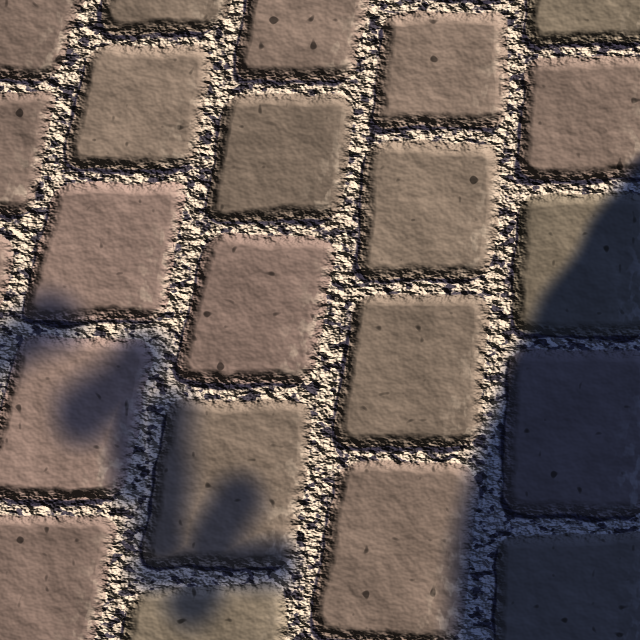
Reproduce this texture procedurally as a three.js fragment shader.

```glsl
// Staggered cobblestones in sandy mortar, raked by low sun and crossed by soft shadows.
varying vec2 vUv;

const vec3 STONE_WARM = vec3(0.53, 0.44, 0.395);
const vec3 STONE_OLIVE = vec3(0.49, 0.435, 0.365);
const vec3 MORTAR = vec3(0.74, 0.66, 0.575);
const vec3 CREVICE = vec3(0.12, 0.11, 0.16);
const vec3 SHADE_TINT = vec3(0.27, 0.35, 0.56);
const vec2 SUN = vec2(0.64, -0.77); // towards the light, y runs down

struct Stone {
  float dist;  // signed distance to the rim
  vec2 local;  // position inside the stone, about -1 to 1
  vec2 id;     // column and row
};

vec2 hash2(vec2 p) {
  vec3 q = fract(vec3(p.xyx) * vec3(0.1031, 0.1030, 0.0973));
  q += dot(q, q.yzx + 33.33);
  return fract((q.xx + q.yz) * q.zy);
}

float cornerSlope(vec2 cell, vec2 f, vec2 corner) {
  float a = 6.28318 * hash2(cell + corner).x;
  return dot(vec2(cos(a), sin(a)), f - corner);
}

float gradientNoise(vec2 p) {
  vec2 i = floor(p), f = fract(p);
  vec2 w = f * f * f * (f * (f * 6.0 - 15.0) + 10.0);
  float low = mix(cornerSlope(i, f, vec2(0.0)), cornerSlope(i, f, vec2(1.0, 0.0)), w.x);
  float high = mix(cornerSlope(i, f, vec2(0.0, 1.0)), cornerSlope(i, f, vec2(1.0)), w.x);
  return mix(low, high, w.y);
}

float fbm(vec2 p) {
  float sum = 0.0, amp = 0.6;
  for (int i = 0; i < 3; i++) {
    sum += amp * gradientNoise(p);
    p = mat2(1.6, 1.2, -1.2, 1.6) * p + 17.3;
    amp *= 0.55;
  }
  return sum;
}

float roundedBox(vec2 p, vec2 halfSize, float radius) {
  vec2 k = abs(p) - halfSize + radius;
  return length(max(k, 0.0)) + min(max(k.x, k.y), 0.0) - radius;
}

// Columns converge towards the top; every column is shifted along its length.
Stone cobble(vec2 p) {
  p += 0.009 * vec2(gradientNoise(p * 10.0), gradientNoise(p * 10.0 + 40.0));
  p += 0.004 * vec2(gradientNoise(p * 42.0), gradientNoise(p * 42.0 + 40.0));
  vec2 size = vec2(0.2227 + 0.066 * p.y, 0.189 + 0.135 * p.y);
  float u = 4.0 + (p.x - 0.9245 + 0.028 * p.y) / size.x;
  float column = floor(u + 0.5);
  float shift = 0.36 * column - 0.04 - 0.3 * step(column, 0.5);
  float v = log(1.0 + 0.714 * p.y) / 0.135 - shift;
  vec2 id = vec2(column, floor(v));
  vec2 jitter = hash2(id + 20.0) - 0.5;
  vec2 q = (vec2(u, v - 0.5) - id) * size;
  q += 0.09 * jitter.x * vec2(-q.y, q.x);
  vec2 halfSize = size * (vec2(0.43, 0.452) + vec2(0.035, 0.02) * jitter);
  return Stone(roundedBox(q, halfSize, 0.033 + 0.02 * jitter.y), q / halfSize, id);
}

// Domed stones with a fine grain, set in coarse mortar.
float relief(vec2 p) {
  float dome = 1.0 - smoothstep(-0.022, 0.004, cobble(p).dist);
  float mortar = 0.012 * fbm(p * vec2(55.0, 75.0));
  float grain = 0.0016 * fbm(p * vec2(42.0, 50.0)) + 0.004 * gradientNoise(p * 11.0);
  return 0.010 * dome + mix(mortar, grain, dome);
}

float sunlight(vec2 p) {
  vec2 e = vec2(0.0015, 0.0);
  float h = relief(p);
  vec2 slope = vec2(relief(p + e.xy) - h, relief(p + e.yx) - h) / e.x;
  return clamp((1.0 - 1.2 * dot(slope, SUN)) / sqrt(1.0 + dot(slope, slope)), 0.2, 1.5);
}

float softStreak(vec2 p, vec2 a, vec2 b, float radius) {
  vec2 ab = b - a;
  float t = clamp(dot(p - a, ab) / dot(ab, ab), 0.0, 1.0);
  return 1.0 - smoothstep(0.25 * radius, 1.5 * radius, length(p - a - ab * t));
}

// One broad shadow on the right and blurred streaks at lower left.
float castShade(vec2 p) {
  p += 0.012 * gradientNoise(p * 9.0);
  float edge = 0.70 + 0.53 * (1.0 - p.y) * (1.0 - p.y);
  float soft = 0.012 + 0.02 * p.y;
  float shade = smoothstep(-soft, soft, p.x - edge) * smoothstep(0.18, 0.26, p.y);
  float streaks = softStreak(p, vec2(-0.02, 0.56), vec2(0.08, 0.505), 0.05);
  streaks = max(streaks, softStreak(p, vec2(0.22, 0.56), vec2(0.13, 0.65), 0.05));
  streaks = max(streaks, softStreak(p, vec2(0.20, 0.62), vec2(0.21, 0.76), 0.04));
  streaks = max(streaks, softStreak(p, vec2(0.26, 0.65), vec2(0.25, 0.84), 0.05));
  streaks = max(streaks, softStreak(p, vec2(0.37, 0.78), vec2(0.30, 0.94), 0.045));
  streaks = max(streaks, softStreak(p, vec2(0.24, 0.89), vec2(0.43, 0.88), 0.04));
  return max(shade, 0.85 * streaks);
}

void main() {
  vec2 p = vec2(vUv.x, 1.0 - vUv.y);
  Stone stone = cobble(p);
  float mask = 1.0 - smoothstep(-0.002, 0.002, stone.dist);
  float shade = castShade(p);

  // stone faces: tint, mottling, small pits and a sandy worn right side
  vec2 variety = hash2(stone.id + 7.0);
  vec3 face = mix(STONE_WARM, STONE_OLIVE, variety.x) * (0.93 + 0.14 * variety.y);
  face *= 1.0 + 0.16 * fbm(p * 16.0);
  face *= 1.0 - 0.5 * smoothstep(0.42, 0.56, gradientNoise(p * 48.0));
  float wear = smoothstep(0.35, 1.0, stone.local.x + 0.25 * stone.local.y);
  wear *= smoothstep(-0.05, 0.25, fbm(p * vec2(60.0, 42.0)));
  face = mix(face, MORTAR, 0.55 * wear);

  // mortar: broken clumps and the shadow thrown by each stone
  float pits = smoothstep(0.04, 0.2, fbm(p * vec2(42.0, 62.0) + 7.0));
  vec2 reach = SUN * 0.012 * (1.0 + gradientNoise(p * 16.0));
  float thrown = smoothstep(0.0, 0.005, -cobble(p + reach).dist);
  vec3 joint = mix(MORTAR, CREVICE, max(0.8 * pits, 0.9 * thrown));

  vec3 color = mix(joint, face, mask);
  color *= mix(sunlight(p), 1.0, 0.5 * shade);
  color *= mix(vec3(1.0), SHADE_TINT, shade);
  gl_FragColor = vec4(color, 1.0);
}
```
